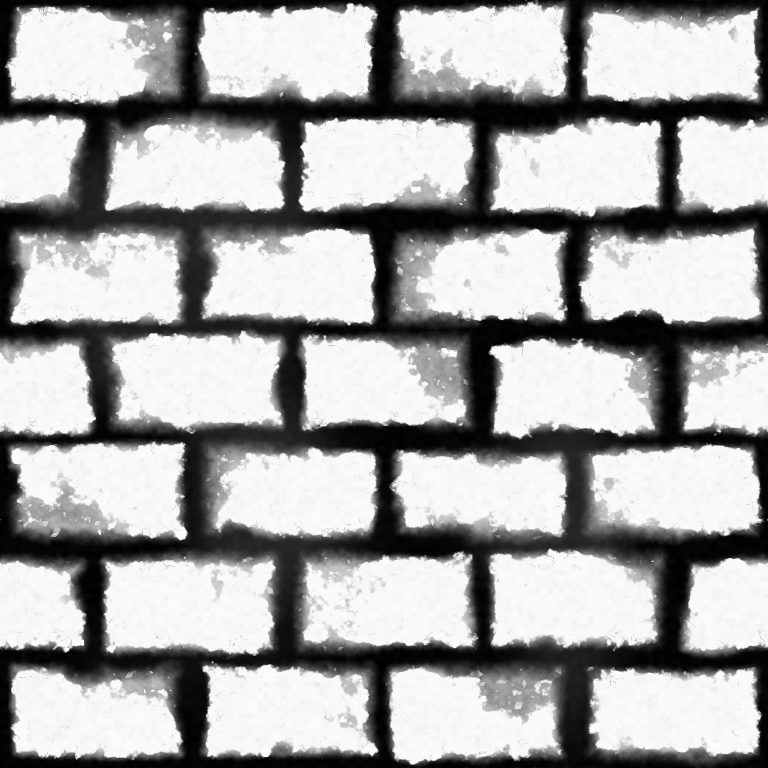
Write a Shadertoy shader that draws this texture map.

```glsl
const vec2 BRICKS = vec2(4.0, 7.0);          // repeats across and down
const vec2 JOINT = vec2(0.008, 0.0068);      // half widths of the mortar
const float CORNER = 0.010;
const float JITTER = 0.0035;                 // shift of each brick
const float WAVE = 0.011;                    // bend of the joints
const float RAGGED = 0.009;                  // roughness of the brick edges
const float PAINT_FADE = 0.016;
const float SHADE_WIDTH = 0.027;             // soft shadow beside the joints
const float WEAR = 1.30;
const float CHIP_GRID = 58.0;
const float MORTAR_TONE = 0.015;
const float UNDERCOAT_TONE = 0.67;
const float HALO_TONE = 0.84;
const float PAINT_TONE = 0.985;

float hash(vec2 p) {
    return fract(sin(dot(p, vec2(127.1, 311.7))) * 43758.5453);
}

vec2 hash2(vec2 p) {
    return vec2(hash(p), hash(p + 37.3));
}

// Value noise that wraps after "period" cells
float noise(vec2 p, float period) {
    vec2 i = floor(p), f = fract(p);
    f = f * f * (3.0 - 2.0 * f);
    vec2 a = mod(i, period), b = mod(i + 1.0, period);
    return mix(mix(hash(a), hash(vec2(b.x, a.y)), f.x),
               mix(hash(vec2(a.x, b.y)), hash(b), f.x), f.y);
}

float fbm(vec2 uv, float period) {
    float sum = 0.0, weight = 0.5;
    for (int i = 0; i < 4; i++) {
        sum += weight * noise(uv * period, period);
        period *= 2.0;
        weight *= 0.5;
    }
    return sum / 0.9375;
}

float roundedBox(vec2 p, vec2 halfSize, float radius) {
    vec2 q = abs(p) - halfSize + radius;
    return length(max(q, 0.0)) + min(max(q.x, q.y), 0.0) - radius;
}

// Scattered angular flakes: x = mask, y = tone
vec2 chips(vec2 uv, float pixel) {
    vec2 p = uv * CHIP_GRID, cell = floor(p);
    vec2 result = vec2(0.0, PAINT_TONE);
    for (int y = -1; y <= 1; y++)
    for (int x = -1; x <= 1; x++) {
        vec2 c = cell + vec2(x, y);
        vec2 id = mod(c, CHIP_GRID);
        vec2 r = hash2(id + 5.1), s = hash2(id + 71.7);
        float angle = 6.2832 * s.x, ca = cos(angle), sa = sin(angle);
        vec2 q = mat2(ca, -sa, sa, ca) * (p - c - r);
        float size = mix(0.10, 0.48, s.y * s.y);
        float d = abs(q.x) + abs(q.y) * mix(1.2, 2.8, r.x) + 0.3 * q.x * q.y - size;
        float soft = pixel * CHIP_GRID;
        float mask = (1.0 - smoothstep(-soft, soft, d)) * step(0.42, hash(id + 13.9));
        if (mask > result.x) result = vec2(mask, mix(0.72, 0.98, r.y));
    }
    return result;
}

void mainImage(out vec4 fragColor, in vec2 fragCoord) {
    vec2 uv = fragCoord / iResolution.xy;
    float pixel = 1.0 / iResolution.y;

    // Noise layers
    float blotch = fbm(uv, 9.0);
    float ragged = fbm(uv, 37.0);
    float grit = fbm(uv, 46.0);
    float grain = fbm(uv, 130.0);
    vec2 bend = vec2(noise(uv * 11.0, 11.0), noise(uv * 13.0, 13.0)) - 0.5;

    // Running bond: every other row moves by half a brick
    vec2 grid = (uv + WAVE * bend) * BRICKS;
    float row = mod(floor(grid.y), BRICKS.y);
    grid.x += 0.5 * mod(row, 2.0);
    vec2 id = vec2(mod(floor(grid.x), BRICKS.x), row);
    vec2 local = (fract(grid) - 0.5) / BRICKS;
    local += JITTER * (2.0 * hash2(id + 3.7) - 1.0);

    // Depth inside the brick, eaten away by dark blots
    vec2 halfBrick = 0.5 / BRICKS - JOINT;
    float depth = -roundedBox(local, halfBrick, CORNER);
    float ragDepth = depth + RAGGED * (ragged - 0.5) + 0.004 * (grain - 0.5);
    float blot = smoothstep(0.66, 0.86, noise(uv * 15.0 + 0.4, 15.0));
    ragDepth -= 0.008 * blot;

    // Each brick wears from its own side
    float angle = 6.2832 * hash(id + 19.3);
    float side = dot(local / halfBrick, vec2(cos(angle), sin(angle)));
    float strength = mix(0.35, 1.0, hash(id + 47.1));
    float wear = strength * smoothstep(0.0, 0.9, side + 2.2 * (blotch - 0.5));

    // Shaded undercoat and uneven mortar
    float shade = smoothstep(-0.005, SHADE_WIDTH, ragDepth + 0.008 * (blotch - 0.5));
    float haze = 0.13 * smoothstep(0.5, 0.85, noise(uv * 5.0 + 0.3, 5.0));
    float tone = mix(MORTAR_TONE + haze, UNDERCOAT_TONE * (1.12 - 0.28 * wear), shade);
    tone += 0.24 * (grain - 0.5) * (0.2 + shade);

    // Flaking paint with a pale halo
    float cover = min(ragDepth / PAINT_FADE, 1.3) - WEAR * wear - 0.5;
    tone = mix(tone, HALO_TONE, 0.6 * smoothstep(-0.6, 0.6, cover));
    float flake = cover - 1.5 * (grit - 0.5) - 1.1 * (grain - 0.5);
    float paint = smoothstep(-0.16, 0.2, flake);
    tone = mix(tone, PAINT_TONE - 0.05 * grain * grain, paint);

    // Chips gather in the worn parts
    vec2 chip = chips(uv + 0.007 * (vec2(ragged, grit) - 0.5), pixel);
    float gather = smoothstep(0.42, 0.6, grit * 0.5 + blotch * 0.5);
    float exposed = smoothstep(0.1, 0.7, shade) * (1.0 - paint);
    tone = mix(tone, chip.y, chip.x * gather * exposed);

    // Hairline cracks, strongest near the edges
    float crack = 1.0 - smoothstep(0.0, 0.014, abs(ragged - 0.5));
    float nearEdge = 1.0 - smoothstep(0.006, 0.035, depth);
    tone -= 0.22 * crack * paint * (0.15 + nearEdge) * smoothstep(0.4, 0.6, grain);

    fragColor = vec4(vec3(clamp(tone, 0.0, 1.0)), 1.0);
}
```
